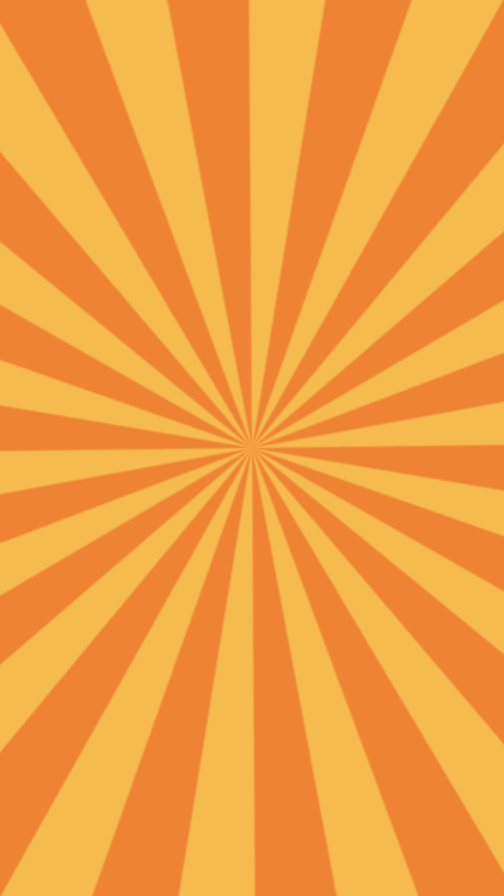
A WebGL 1 fragment shader for this background:

```glsl
precision highp float;
// Sunburst: yellow rays fan out over orange from the centre of the canvas.
// The angle is folded into one repeated ray, and the distance to its side,
// measured along the arc, gives an edge of even softness at every radius.

uniform vec2 u_resolution;

const float TAU = 6.2831853;
const vec3 ORANGE = vec3(0.932, 0.514, 0.200);
const vec3 YELLOW = vec3(0.960, 0.733, 0.310);
const vec2 CENTER = vec2(0.5, 0.5);       // fraction of the canvas
const float RAY_COUNT = 18.0;
const float RAY_SHARE = 0.484;            // yellow part of each period
const float RAY_AXIS = 0.0778;            // clockwise turn of a ray from straight up
const float EDGE_SOFTNESS = 0.0021;       // fraction of the canvas height

// Signed distance to the side of the nearest ray, positive inside it.
float rayDistance(vec2 p) {
  float period = TAU / RAY_COUNT;
  float angle = atan(p.x, p.y) - RAY_AXIS;
  float folded = abs(mod(angle + 0.5 * period, period) - 0.5 * period);
  return length(p) * (0.5 * RAY_SHARE * period - folded);
}

void main() {
  // Units of canvas height; the tiny shift keeps atan defined at the centre.
  vec2 p = (gl_FragCoord.xy - CENTER * u_resolution) / u_resolution.y + 1e-6;
  float softness = max(EDGE_SOFTNESS, 0.75 / u_resolution.y);
  float ray = smoothstep(-softness, softness, rayDistance(p));
  gl_FragColor = vec4(mix(ORANGE, YELLOW, ray), 1.0);
}
```
